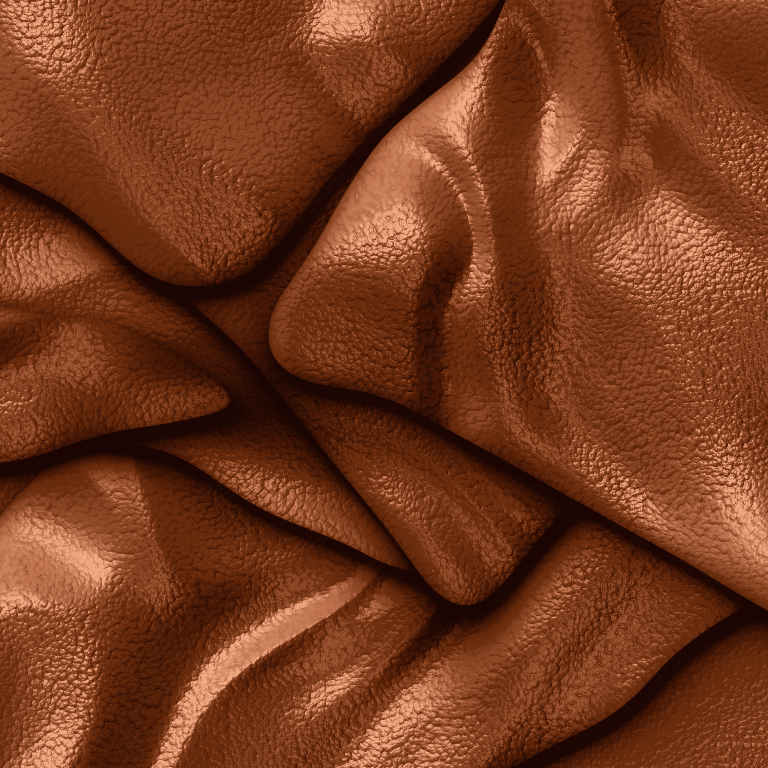
Write a Shadertoy shader that draws this texture.

```glsl
const int SHEETS = 6;

float hash(vec2 p) {
    return fract(sin(dot(p, vec2(127.1, 311.7))) * 43758.5);
}

float noise(vec2 p) {
    vec2 i = floor(p), f = fract(p);
    f = f * f * f * (f * (f * 6.0 - 15.0) + 10.0);
    return mix(mix(hash(i), hash(i + vec2(1, 0)), f.x),
               mix(hash(i + vec2(0, 1)), hash(i + vec2(1, 1)), f.x), f.y);
}

vec2 direction(float angle) {
    return vec2(cos(angle), sin(angle));
}

float smoothMax(float a, float b, float k) {
    float h = max(k - abs(a - b), 0.0) / k;
    return max(a, b) + 0.25 * k * h * h;
}

// Signed distance to a wavy wedge of cloth bounded by two edge normals
float sheetDistance(vec2 p, vec2 corner, vec2 normals, float seed) {
    vec2 q = p - corner;
    float d = smoothMax(dot(q, direction(normals.x)), dot(q, direction(normals.y)), 0.1);
    return d + 0.07 * (noise(p * 4.5 + seed) - 0.5);
}

// Broad drapes, smaller waves and narrow creases, stretched along one direction
float foldHeight(vec2 p, float angle, float seed) {
    vec2 along = direction(angle);
    vec2 q = vec2(dot(p, along), dot(p, vec2(-along.y, along.x)));
    float bend = noise(p * 2.6 + seed);
    float drape = noise(q * vec2(1.9, 4.6) + bend * 1.3 + seed);
    float wave = noise(q * vec2(4.5, 10.0) + bend * 2.5 + seed * 1.7);
    float c = 2.0 * noise(q * vec2(2.8, 8.0) + bend * 2.0 - seed) - 1.0;
    float crease = 1.0 - sqrt(c * c + 0.03);
    return 0.25 * drape + 0.05 * wave + 0.035 * crease + 0.09 * bend;
}

// Rounded turn-over close to the edge of a sheet
float rollHeight(float d) {
    return 0.05 * (1.0 - exp(min(d, 0.02) / 0.04));
}

// Curved valley around a twisted bulge
float twistHeight(vec2 p, vec2 centre) {
    vec2 q = (p - centre) * vec2(1.25, 0.85);
    float ring = length(q) - 0.18 + 0.08 * (noise(p * 7.0) - 0.5);
    return -0.055 * exp(-ring * ring / 0.0015);
}

float sheetHeight(vec2 p, vec2 corner, vec2 normals, float fold, float twist, float seed) {
    return foldHeight(p, fold, seed) + rollHeight(sheetDistance(p, corner, normals, seed))
         + twist * twistHeight(p, vec2(0.47, 0.57));
}

// Slope of the pebbled grain: blended offset from the nearest cell centres
vec2 grainSlope(vec2 p) {
    vec2 i = floor(p), f = fract(p), sum = vec2(0);
    float total = 0.0001;
    for (int y = -1; y <= 1; y++)
    for (int x = -1; x <= 1; x++) {
        vec2 cell = vec2(x, y);
        vec2 site = vec2(hash(i + cell), hash(i + cell + 57.3));
        vec2 offset = f - cell - site;
        float weight = exp(-14.0 * dot(offset, offset));
        sum += offset * weight;
        total += weight;
    }
    return sum / total;
}

// Metallic response to a slope: key light upper left, fill light from below
float metalTone(vec2 slope) {
    vec3 n = normalize(vec3(-slope, 1.0));
    float diffuse = dot(n.xy, normalize(vec2(-0.5, 0.75)));
    float keyGlint = pow(max(dot(n, normalize(vec3(-0.28, 0.42, 0.86))), 0.0), 14.0);
    float fillGlint = pow(max(dot(n, normalize(vec3(0.15, -0.55, 0.82))), 0.0), 16.0);
    return 0.47 + 0.34 * diffuse + 0.3 * keyGlint + 0.36 * fillGlint;
}

vec3 copper(float tone) {
    vec3 c = mix(vec3(0.10, 0.02, 0.01), vec3(0.27, 0.09, 0.02), smoothstep(0.02, 0.20, tone));
    c = mix(c, vec3(0.41, 0.17, 0.05), smoothstep(0.16, 0.36, tone));
    c = mix(c, vec3(0.55, 0.28, 0.15), smoothstep(0.37, 0.55, tone));
    c = mix(c, vec3(0.74, 0.44, 0.30), smoothstep(0.54, 0.73, tone));
    return mix(c, vec3(0.94, 0.67, 0.52), smoothstep(0.70, 0.92, tone));
}

void mainImage(out vec4 fragColor, in vec2 fragCoord) {
    vec2 p = fragCoord / iResolution.y;

    // Sheets from back to front: corner, edge normal angles, fold direction
    vec2 corners[SHEETS] = vec2[](vec2(-0.97, -0.94), vec2(0.57, 0.19), vec2(0.61, 0.21),
                                  vec2(0.40, 0.46), vec2(0.27, 0.62), vec2(0.36, 0.55));
    vec2 normals[SHEETS] = vec2[](vec2(-1.05, 2.47), vec2(-2.1, -0.8), vec2(-2.43, -0.75),
                                  vec2(-1.47, 1.21), vec2(-2.03, -0.78), vec2(2.57, -2.08));
    float folds[SHEETS] = float[](0.9, -0.5, -1.0, -0.2, -0.9, -0.65);

    // Leather grain, uneven in strength, with finer pores over it
    vec2 warped = p + 0.012 * vec2(noise(p * 22.0), noise(p * 22.0 + 40.0));
    vec2 pebble = grainSlope(warped * 135.0);
    vec2 pores = grainSlope(warped * 250.0 + 19.0);
    float wear = 0.45 + 0.75 * noise(p * 7.0 + 3.0);
    vec2 grain = -wear * (0.85 * pebble + 0.5 * pores);

    float e = 0.002, edge = 0.75 / iResolution.y;
    vec2 dx = vec2(e, 0), dy = vec2(0, e);
    float tone = 0.1 + 0.7 * metalTone(grain);

    for (int i = 0; i < SHEETS; i++) {
        float seed = 11.7 * float(i) + 4.0, fold = folds[i];
        float twist = i == SHEETS - 1 ? 1.0 : 0.0;
        vec2 corner = corners[i], normal = normals[i];
        float d = sheetDistance(p, corner, normal, seed);

        // Shadow falling down and right onto the sheets behind
        float shade = sheetDistance(p + vec2(-0.008, 0.016), corner, normal, seed);
        tone *= 1.0 - 0.9 * exp(-max(shade, 0.0) / 0.026);

        // Surface slope from height differences
        float h = sheetHeight(p, corner, normal, fold, twist, seed);
        float hx = sheetHeight(p + dx, corner, normal, fold, twist, seed);
        float hy = sheetHeight(p + dy, corner, normal, fold, twist, seed);
        vec2 slope = vec2(hx - h, hy - h) / e;
        float lit = metalTone(1.4 * slope + grain) - 0.25 * wear * dot(pebble, pebble);
        lit *= 1.0 - 0.4 * exp(min(d, 0.0) / 0.01);
        tone = mix(tone, lit, 1.0 - smoothstep(-edge, edge, d));
    }

    fragColor = vec4(copper(tone), 1.0);
}
```
